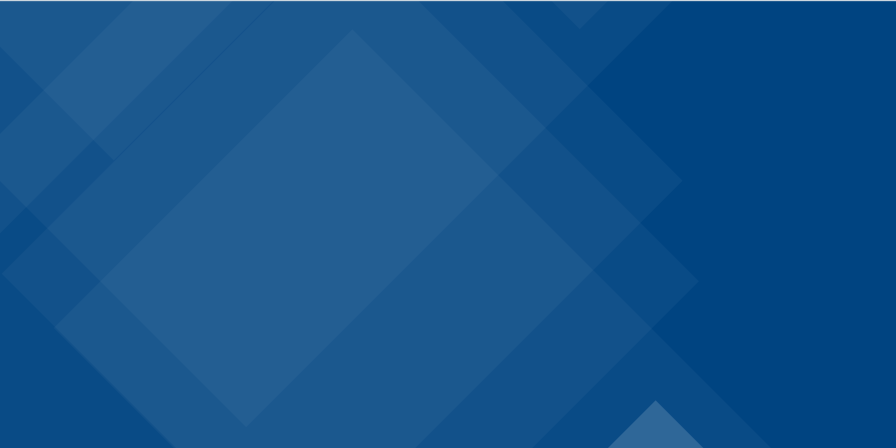
Give the GLSL for this background, as a WebGL 1 fragment shader.

```glsl
precision highp float;

uniform vec2 u_resolution;

#define BASE_BLUE vec3(0.0, 0.266, 0.506)
#define STRIP_COLOR vec3(0.80, 0.84, 0.87)
#define PANEL_ALPHA 0.0365
#define ACCENT_ALPHA 0.155
#define STRIP_HEIGHT 0.0026
#define FAR 4.0

// Smooth coverage of a diagonal rectangle, lo and hi are opposite corners
float panel(vec2 diag, vec2 lo, vec2 hi, float pixel) {
  vec2 inside = min(diag - lo, hi - diag);
  vec2 cover = clamp(inside / pixel + 0.5, 0.0, 1.0);
  return cover.x * cover.y;
}

void main() {
  // Canvas spans 2 by 1, depth is measured from the top edge
  vec2 uv = gl_FragCoord.xy / u_resolution;
  float x = 2.0 * uv.x;
  float depth = 1.0 - uv.y;

  // Axes at 45 degrees: x grows down-right, y grows up-right
  vec2 diag = vec2(x + depth, x - depth);
  float pixel = 1.5 / u_resolution.y;

  // Large overlapping panels
  float layers = panel(diag, vec2(-FAR, -FAR), vec2(1.927, 1.120), pixel);
  layers += panel(diag, vec2(0.615, -0.607), vec2(2.188, 0.932), pixel);
  layers += panel(diag, vec2(0.852, -0.612), vec2(FAR, 0.721), pixel);
  layers += panel(diag, vec2(-FAR, -0.404), vec2(1.503, FAR), pixel);

  // Upper left band and corner panel
  layers += panel(diag, vec2(0.299, -FAR), vec2(0.521, FAR), pixel);
  layers += panel(diag, vec2(-FAR, -0.104), vec2(0.612, FAR), pixel);

  // Small tip at the top edge
  layers += panel(diag, vec2(-FAR, 1.229), vec2(1.359, FAR), pixel);

  // Each panel is a thin veil of white
  float veil = 1.0 - pow(1.0 - PANEL_ALPHA, layers);
  vec3 color = mix(BASE_BLUE, vec3(1.0), veil);

  // Brighter diamond at the bottom edge
  float accent = panel(diag, vec2(2.357, -FAR), vec2(FAR, 0.570), pixel);
  color = mix(color, vec3(1.0), ACCENT_ALPHA * accent);

  // Pale hairline along the top
  float strip = clamp((STRIP_HEIGHT - depth) * u_resolution.y + 0.5, 0.0, 1.0);
  color = mix(color, STRIP_COLOR, strip);

  gl_FragColor = vec4(color, 1.0);
}
```
